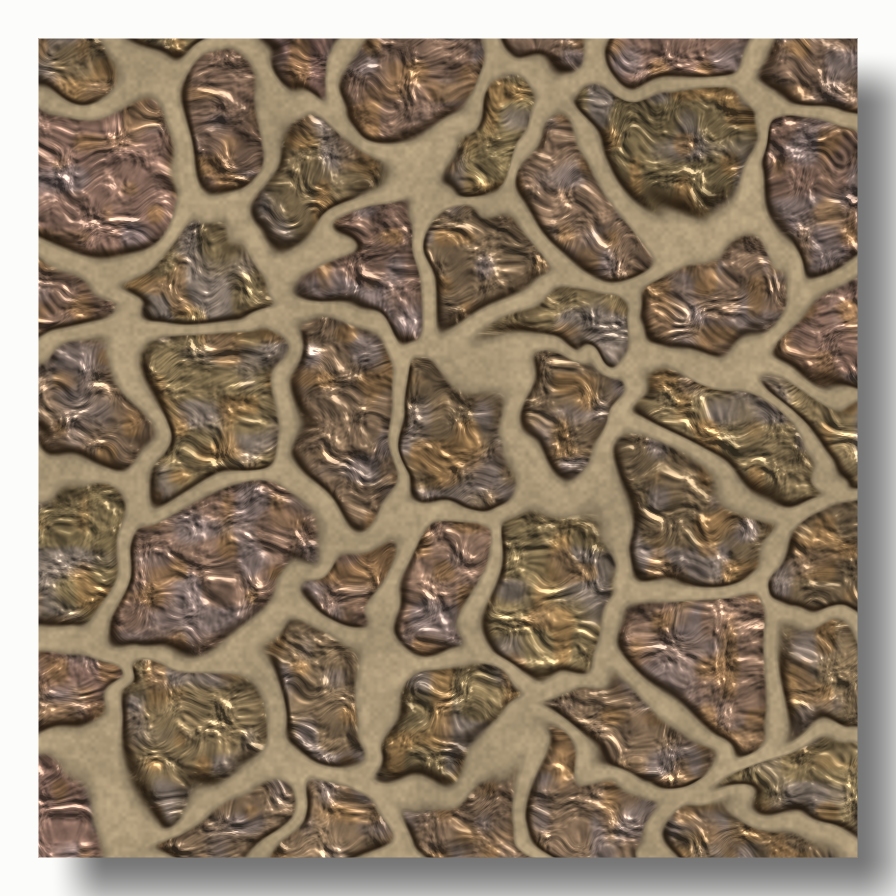
Write a Shadertoy shader that draws this texture.

```glsl
vec2 hash22(vec2 p) {
    vec3 q = fract(p.xyx * vec3(0.1031, 0.1030, 0.0973));
    q += dot(q, q.yzx + 33.33);
    return fract((q.xx + q.yz) * q.zy);
}

float noise(vec2 p) {
    vec2 i = floor(p), f = fract(p);
    f = f * f * (3.0 - 2.0 * f);
    return mix(mix(hash22(i).x, hash22(i + vec2(1, 0)).x, f.x),
               mix(hash22(i + vec2(0, 1)).x, hash22(i + vec2(1, 1)).x, f.x), f.y);
}

float fbm(vec2 p) {
    float sum = 0.0, amp = 0.5;
    for (int i = 0; i < 4; i++) {
        sum += amp * noise(p);
        p = mat2(1.6, 1.2, -1.2, 1.6) * p + 7.3;
        amp *= 0.55;
    }
    return sum;
}

// Rounded, warped Voronoi: x = distance to the cell border, yz = cell id
vec3 stoneCell(vec2 p) {
    p += 0.5 * (vec2(noise(p * 1.4), noise(p * 1.4 + 31.0)) - 0.5);
    p += 0.2 * (vec2(noise(p * 4.0 + 11.0), noise(p * 4.0 + 57.0)) - 0.5);
    vec2 base = floor(p), id = base, center = p;
    float nearest = 9.0;
    for (int y = -1; y <= 1; y++)
    for (int x = -1; x <= 1; x++) {
        vec2 cell = base + vec2(x, y);
        vec2 seed = cell + 0.12 + 0.76 * hash22(cell) - p;
        if (dot(seed, seed) < nearest) {
            nearest = dot(seed, seed);
            center = seed;
            id = cell;
        }
    }
    float sum = 0.0;
    for (int y = -2; y <= 2; y++)
    for (int x = -2; x <= 2; x++) {
        if (x == 0 && y == 0) continue;
        vec2 cell = id + vec2(x, y);
        vec2 seed = cell + 0.12 + 0.76 * hash22(cell) - p;
        sum += exp(-18.0 * dot(0.5 * (center + seed), normalize(seed - center)));
    }
    return vec3(-log(sum) / 18.0, id);
}

// Wrinkled rock relief, stretched sideways
float rockHeight(vec2 p) {
    vec2 bend = vec2(noise(p * 5.0), noise(p * 5.0 + 19.0));
    return fbm(p * vec2(6.0, 8.5) + 1.8 * bend);
}

vec3 stoneWall(vec2 p) {
    vec2 light = vec2(0.6, 0.8);
    vec3 cell = stoneCell(p);
    float depth = cell.x - 0.078;
    float facing = (stoneCell(p + light * 0.03).x - cell.x) / 0.03;
    float away = smoothstep(-0.3, 0.7, facing);

    // Sandy mortar
    float grit = noise(p * 34.0) + noise(p * 17.0 + 5.0) - 1.0;
    vec3 mortar = vec3(0.67, 0.595, 0.47) * (1.0 + 0.10 * grit);
    mortar *= 0.94 + 0.12 * noise(p * 3.0 + 40.0);
    mortar *= 1.0 - 0.22 * smoothstep(-0.05, 0.0, depth);

    // Stone tint, with mauve and ochre patches
    vec2 tint = hash22(cell.yz + 71.0);
    vec3 stone = mix(vec3(0.43, 0.375, 0.26), vec3(0.47, 0.365, 0.325), tint.x);
    stone *= 0.9 + 0.2 * tint.y;
    stone = mix(stone, vec3(0.46, 0.42, 0.42), 0.6 * smoothstep(0.5, 0.8, noise(p * 4.5 + 9.0)));
    stone = mix(stone, vec3(0.53, 0.40, 0.25), 0.6 * smoothstep(0.55, 0.85, noise(p * 5.5 + 63.0)));

    // Lit relief and pale glints
    float height = rockHeight(p);
    float slope = height - rockHeight(p + light * 0.03);
    stone *= 0.72 + 0.6 * fbm(p * 7.0 + 23.0);
    stone *= clamp(1.0 + 2.6 * slope, 0.45, 1.7);
    stone += vec3(0.30, 0.28, 0.25) * smoothstep(0.09, 0.24, slope) * smoothstep(0.3, 0.6, height);

    // Dark rim, deepest at the lower left
    float rim = 1.0 - smoothstep(0.02, 0.085, depth);
    stone = mix(stone, vec3(0.14, 0.10, 0.06), rim * mix(0.25, 0.88, away));

    return mix(mortar, stone, smoothstep(-0.018, 0.018, depth));
}

void mainImage(out vec4 fragColor, in vec2 fragCoord) {
    vec2 uv = fragCoord / iResolution.xy;

    // Blurred drop shadow to the lower right
    vec2 s = vec2(uv.x, 1.0 - uv.y);
    vec2 fade = smoothstep(0.055, 0.12, s) * (1.0 - smoothstep(0.955, 1.04, s));
    vec3 color = mix(vec3(0.99, 0.99, 0.985), vec3(0.46), fade.x * fade.y);

    // Square panel
    vec2 fromCenter = abs(uv - 0.5);
    float border = max(fromCenter.x, fromCenter.y) - 0.457;
    float pixel = 1.0 / iResolution.y;
    color = mix(stoneWall(uv * 6.8 + 3.0), color, smoothstep(-pixel, pixel, border));

    fragColor = vec4(color, 1.0);
}
```
